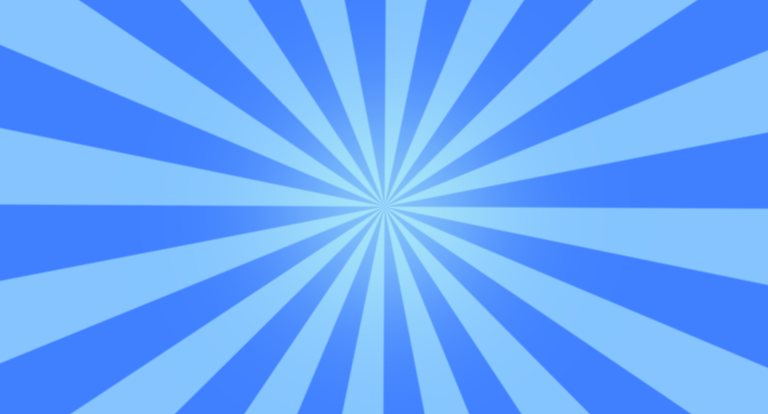
A Shadertoy shader for this background:

```glsl
const float TAU = 6.2831853;
const float RAY_PAIRS = 16.0;
const vec2 BURST_CENTER = vec2(0.5007, 0.501);
const float BURST_TILT = -0.0055;

const vec3 DEEP_BLUE = vec3(0.25, 0.50, 1.00);
const vec3 SKY_BLUE = vec3(0.52, 0.77, 1.00);
const vec3 GLOW_COLOR = vec3(0.80, 1.04, 0.95);

// Coverage of the light rays; fades to an even blend where rays converge
float rayCoverage(vec2 p, float pairs, float tilt, float softness) {
    float turn = (atan(p.y, p.x) - tilt) / TAU * pairs;
    float insideRay = 0.25 - abs(fract(turn - 0.25) - 0.5);
    float edgeDistance = insideRay * TAU / pairs * length(p);
    return smoothstep(-softness, softness, edgeDistance);
}

// Gaussian falloff around the origin
float radialGlow(vec2 p, float radius, float strength) {
    return strength * exp(-dot(p, p) / (radius * radius));
}

void mainImage(out vec4 fragColor, in vec2 fragCoord) {
    // Canvas heights, measured from the burst center
    vec2 p = (fragCoord - BURST_CENTER * iResolution.xy) / iResolution.y;
    float softness = max(0.0035, 1.0 / iResolution.y);

    // Alternating rays
    float rays = rayCoverage(p, RAY_PAIRS, BURST_TILT, softness);
    vec3 color = mix(DEEP_BLUE, SKY_BLUE, rays);

    // Central glow
    color = mix(color, GLOW_COLOR, radialGlow(p, 0.28, 0.47));

    fragColor = vec4(clamp(color, 0.0, 1.0), 1.0);
}
```
